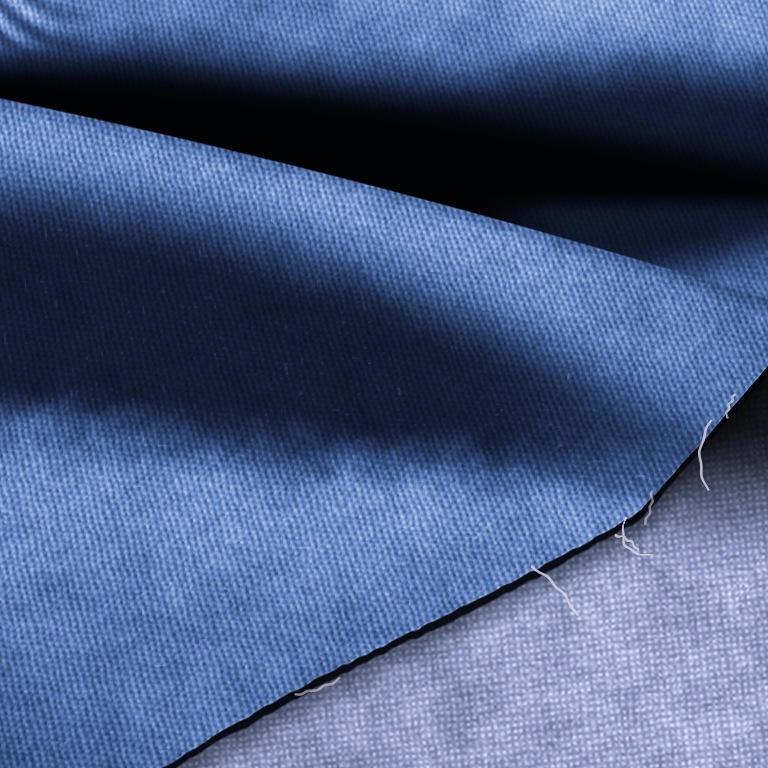
This texture is drawn by a three.js fragment shader. Its source:

```glsl
varying vec2 vUv;

float hash(vec2 p) {
  return fract(sin(dot(p, vec2(127.1, 311.7))) * 43758.5453);
}

float noise(vec2 p) {
  vec2 i = floor(p), f = fract(p);
  f = f * f * (3.0 - 2.0 * f);
  return mix(mix(hash(i), hash(i + vec2(1, 0)), f.x),
             mix(hash(i + vec2(0, 1)), hash(i + 1.0), f.x), f.y);
}

float fbm(vec2 p) {
  float sum = 0.0, gain = 0.5;
  for (int i = 0; i < 4; i++) {
    sum += gain * noise(p);
    p = p * 2.1 + 7.3;
    gain *= 0.5;
  }
  return sum;
}

// Brightness to dyed cotton colour
vec3 denim(float s) {
  vec3 c = mix(vec3(0.004, 0.007, 0.016), vec3(0.08, 0.125, 0.225), clamp(s / 0.25, 0.0, 1.0));
  c = mix(c, vec3(0.2, 0.3, 0.49), clamp((s - 0.25) / 0.23, 0.0, 1.0));
  c = mix(c, vec3(0.37, 0.51, 0.75), clamp((s - 0.48) / 0.2, 0.0, 1.0));
  return mix(c, vec3(0.76, 0.82, 0.95), clamp((s - 0.68) / 0.32, 0.0, 1.0));
}

// Diagonal ribs broken into short staggered stitches
float twill(vec2 p) {
  p += 0.003 * vec2(noise(p * 60.0), noise(p * 60.0 + 31.0));
  float rib = (p.x + (0.25 + 0.25 * p.x) * p.y) * 102.0;
  float stitch = sin(6.2832 * (p.y * 125.0 - p.x * 40.0 + 0.5 * floor(rib)));
  float grain = noise(p * vec2(300.0, 220.0)) - 0.5;
  return 0.5 * sin(6.2832 * rib) + 0.25 * stitch + 0.9 * grain;
}

float plainWeave(vec2 p) {
  p += 0.003 * vec2(noise(p * 45.0), noise(p * 45.0 + 19.0));
  vec2 q = mat2(0.99, -0.12, 0.12, 0.99) * p * 118.0;
  vec2 w = sin(6.2832 * q);
  return 0.3 * (w.x + w.y) + 0.25 * w.x * w.y + 1.1 * (noise(p * 260.0) - 0.5);
}

// Bowed strand from a to b
float strand(vec2 p, vec2 a, vec2 b, float bow) {
  vec2 d = b - a;
  float t = clamp(dot(p - a, d) / dot(d, d), 0.0, 1.0);
  vec2 side = normalize(vec2(d.y, -d.x));
  vec2 q = a + d * t + side * (bow * 4.0 * t * (1.0 - t) + 0.0012 * sin(t * 17.0));
  return 1.0 - smoothstep(0.0008, 0.0026, length(p - q));
}

void main() {
  vec2 p = vUv;
  float x = p.x, y = p.y;
  float mottling = fbm(p * 22.0) - 0.47;
  float rib = twill(p);

  // Rear roll and the dark hollow under it
  float hollow = y - (0.905 - 0.06 * x - 0.07 * x * x);
  float glowLine = 0.94 - 0.045 * x + 0.012 * sin(x * 9.0);
  float rear = 0.22 * smoothstep(-0.025, 0.05, hollow)
             + 0.44 * smoothstep(glowLine - 0.055, glowLine + 0.045, y);
  float crease = sin((y + 0.55 * x) * 150.0 + 2.0 * sin(x * 30.0));
  rear += 0.17 * crease * smoothstep(0.15, 0.02, x) * smoothstep(0.925, 0.96, y);
  rear += 0.1 * smoothstep(0.3, 0.8, x) * smoothstep(0.92, 1.0, y);
  float lowerFlap = smoothstep(0.755, 0.715, y) * smoothstep(0.6, 0.76, x);
  float flapLight = smoothstep(0.73, 0.63, y + 0.25 * (1.0 - x));
  rear += lowerFlap * (0.19 + 0.38 * flapLight);
  rear += rear * (0.2 * rib + 0.3 * mottling);
  vec3 color = denim(rear);

  // Front sheet: lit ridge, broad shadow, lit slope
  float ridge = 0.872 - 0.21 * x - 0.052 * x * x;
  float shadeTop = 0.755 - 0.1 * x - 0.27 * x * x + 0.04 * mottling;
  float shadeBase = 0.465 - 0.17 * x + 0.09 * x * x + 0.04 * mottling;
  float upperLight = smoothstep(shadeTop - 0.075, shadeTop + 0.07, y);
  float lowerLight = 1.0 - smoothstep(shadeBase - 0.06, shadeBase + 0.055, y);
  float front = 0.22 + 0.17 * smoothstep(0.55, 0.95, x);
  front = mix(front, 0.73 - 0.1 * smoothstep(0.6, 1.0, x), upperLight);
  front = mix(front, 0.64 + 0.08 * exp(-pow((y - 0.34) / 0.1, 2.0)), lowerLight);
  front -= 0.1 * smoothstep(0.2, 0.0, y) * smoothstep(0.35, 0.0, x);
  front -= 0.13 * (1.0 - smoothstep(0.0, 0.025, ridge - y));
  front += front * (0.25 * rib + 0.22 * mottling);
  float fleck = smoothstep(0.86, 1.0, noise(p * 150.0 + 40.0));
  front += 0.1 * fleck;
  color = mix(color, denim(front), smoothstep(-0.0015, 0.0015, ridge - y));

  // Pale underside below the cut edge
  float cut = 0.57 * (x - 0.228) + 0.5 * max(x - 0.835, 0.0) + 0.012 * cos((x - 0.326) * 7.0);
  cut += 0.003 * (noise(vec2(x * 90.0, 2.0)) - 0.5);
  float below = (cut - y) * 0.85;
  float open = smoothstep(0.47, 0.24, y + 0.06 * mottling);
  float back = mix(0.09, 0.72, open) + 0.07 * smoothstep(0.4, 0.95, x) * open;
  back *= mix(0.55, 1.0, smoothstep(0.0, 0.05, below));
  back += back * (0.24 * plainWeave(p) + 0.3 * mottling);
  vec3 underside = mix(denim(back), vec3(0.87, 0.87, 1.03) * back, 0.65);
  color = mix(color, underside, smoothstep(-0.0015, 0.0015, below));

  // Dark seam along the cut, with a frayed pale fringe
  float seamWidth = 0.005 + 0.003 * noise(vec2(x * 25.0, 5.0));
  float seam = smoothstep(-0.002, 0.001, below) * (1.0 - smoothstep(seamWidth, seamWidth + 0.004, below));
  color = mix(color, vec3(0.015, 0.02, 0.04), 0.92 * seam);
  float fringe = 1.0 - smoothstep(0.0005, 0.002, abs(below + 0.0015));
  color += 0.12 * fringe * noise(vec2(x * 220.0, 8.0));

  // Loose strands
  float loose = strand(p, vec2(0.926, 0.452), vec2(0.921, 0.363), 0.012);
  loose = max(loose, 0.8 * strand(p, vec2(0.957, 0.486), vec2(0.946, 0.457), 0.002));
  loose = max(loose, 0.65 * strand(p, vec2(0.849, 0.36), vec2(0.839, 0.318), -0.003));
  loose = max(loose, strand(p, vec2(0.815, 0.325), vec2(0.848, 0.277), 0.02));
  loose = max(loose, strand(p, vec2(0.802, 0.303), vec2(0.83, 0.284), -0.004));
  loose = max(loose, strand(p, vec2(0.693, 0.262), vec2(0.751, 0.199), -0.006));
  loose = max(loose, 0.7 * strand(p, vec2(0.385, 0.096), vec2(0.442, 0.116), 0.003));
  color = mix(color, vec3(0.84, 0.83, 0.88), 0.85 * loose);

  gl_FragColor = vec4(color, 1.0);
}
```
